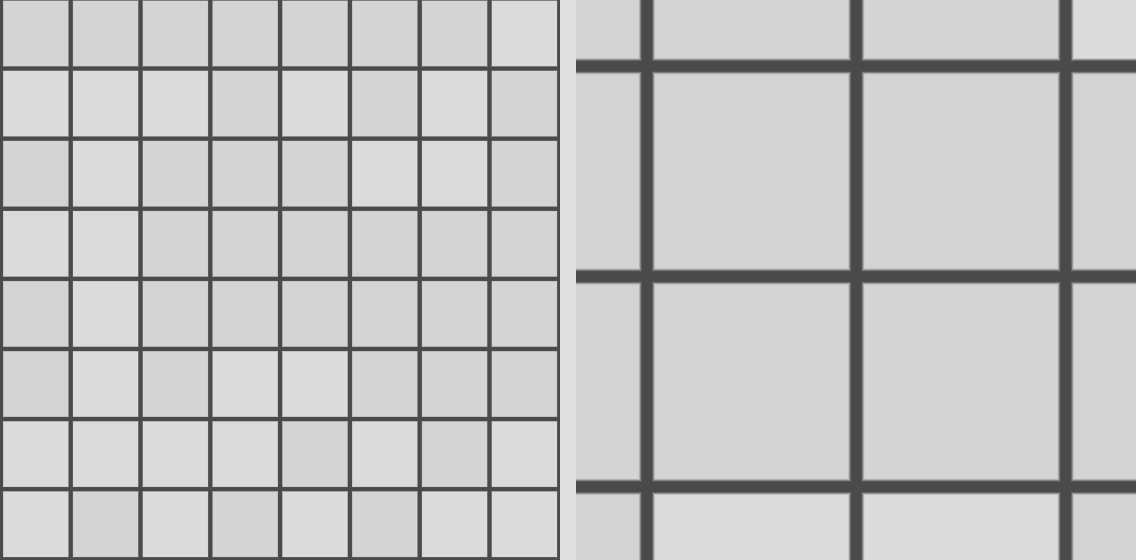
Left: the whole. Right: its middle third, enlarged.
Write a Shadertoy shader that draws this pattern.

```glsl
// Square pale grey tiles in two close shades, divided by dark grout lines.

#define TILES vec2(8.023, 7.988)      // repeats across and down
#define OFFSET vec2(0.0016, 0.0013)   // centre of the first grout lines
#define GROUT_WIDTH 0.0079            // share of the canvas
#define EDGE_SOFTNESS 0.0013
#define LIGHT_SHARE 0.42              // fraction of lighter tiles
#define LIGHT_TILE vec3(0.86)
#define DARK_TILE vec3(0.83)
#define GROUT vec3(0.29)

float hash(vec2 cell) {
    return fract(sin(dot(cell, vec2(127.1, 311.7))) * 43758.5453);
}

void mainImage(out vec4 fragColor, in vec2 fragCoord) {
    vec2 uv = fragCoord / iResolution.xy;
    vec2 grid = (uv - OFFSET) * TILES;

    // Each tile takes one of two shades
    float isLight = step(hash(floor(grid) + 3.0), LIGHT_SHARE);
    vec3 tile = mix(DARK_TILE, LIGHT_TILE, isLight);

    // Distance to the nearest grout centre, in canvas units
    vec2 toLine = (0.5 - abs(fract(grid) - 0.5)) / TILES;
    float dist = min(toLine.x, toLine.y) - 0.5 * GROUT_WIDTH;

    // Soft-edged grout
    float soft = max(EDGE_SOFTNESS, 0.6 / min(iResolution.x, iResolution.y));
    float tileMask = smoothstep(-soft, soft, dist);

    fragColor = vec4(mix(GROUT, tile, tileMask), 1.0);
}
```
